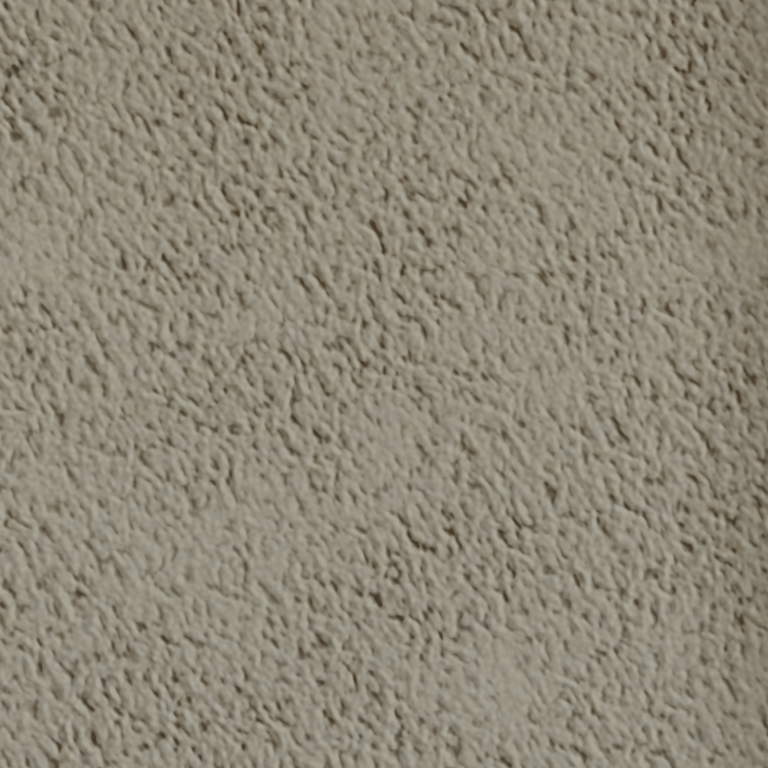
Reproduce this texture procedurally as a three.js fragment shader.

```glsl
varying vec2 vUv;

#define GRAIN_SCALE vec2(76.0, 52.0)   // cells across and along the grain
#define GRAIN_DIR vec2(0.50, -0.866)   // long axis of the pits
#define LIGHT_DIR vec2(0.90, 0.436)
#define LIGHT_STEP 0.0028
#define BASE_TONE 0.86
#define SLOPE_GAIN 0.62
#define PIT_DEPTH 0.62
#define EDGE_SHADE 0.24
#define PIT_COLOR vec3(0.36, 0.32, 0.25)
#define PLASTER_COLOR vec3(0.62, 0.60, 0.54)

vec2 hash22(vec2 p) {
  vec3 q = fract(vec3(p.xyx) * vec3(0.1031, 0.1030, 0.0973));
  q += dot(q, q.yzx + 33.33);
  return fract((q.xx + q.yz) * q.zy);
}

// Contribution of one lattice corner to the gradient noise
float corner(vec2 cell, vec2 offset) {
  vec2 gradient = hash22(cell) * 2.0 - 1.0;
  return dot(normalize(gradient + 0.0001), offset);
}

float noise(vec2 p) {
  vec2 i = floor(p);
  vec2 f = p - i;
  vec2 u = f * f * f * (f * (f * 6.0 - 15.0) + 10.0);
  vec2 e = vec2(1.0, 0.0);
  float low = mix(corner(i, f), corner(i + e, f - e), u.x);
  float high = mix(corner(i + e.yx, f - e.yx), corner(i + 1.0, f - 1.0), u.x);
  return mix(low, high, u.y);
}

// Plaster height: coarse lumps, slanted grains and small grit
float relief(vec2 p) {
  vec2 warp = vec2(noise(p * 20.0 + 11.0), noise(p * 20.0 + 47.0));
  p += warp * 0.007;
  vec2 across = vec2(-GRAIN_DIR.y, GRAIN_DIR.x);
  vec2 q = vec2(dot(p, across), dot(p, GRAIN_DIR)) * GRAIN_SCALE + 200.0;
  return noise(q) + 0.45 * noise(q * 1.8 + 31.0) + 0.35 * noise(q * 0.47 + 63.0);
}

void main() {
  vec2 p = vUv;
  vec2 toLight = LIGHT_DIR * LIGHT_STEP;

  // Broad patches where the plaster is rougher or smoother
  float patches = noise(p * 5.0 + 70.0) + 0.7 * noise(p * 13.0 + 90.0);
  float roughness = 1.0 + 0.7 * patches;

  // Lit slopes, with highlights softer than shadows
  float slope = relief(p - toLight) - relief(p + toLight);
  slope *= slope > 0.0 ? 0.75 : 1.0;

  // Shadow gathers on the side of each hollow that faces away from the light
  float hollow = smoothstep(0.06, 0.62, -relief(p - toLight * 0.5));
  float shadow = hollow * (0.6 + 0.4 * smoothstep(0.2, -0.3, slope));

  float fine = noise(p * 125.0 + 15.0);
  float tone = BASE_TONE + roughness * (SLOPE_GAIN * slope - PIT_DEPTH * shadow);
  tone += 0.17 * fine - 0.10 * patches;

  // Falloff toward the right edge and the top
  tone -= EDGE_SHADE * smoothstep(0.85, 1.03, p.x);
  tone -= 0.06 * smoothstep(0.55, 1.0, p.y);

  vec3 color = mix(PIT_COLOR, PLASTER_COLOR, clamp(tone, -0.3, 1.15));
  float warmth = 0.5 * (p.y - 0.5) + 0.9 * noise(p * 40.0 + 5.0);
  color += vec3(0.010, 0.001, -0.014) * warmth;
  gl_FragColor = vec4(color, 1.0);
}
```
